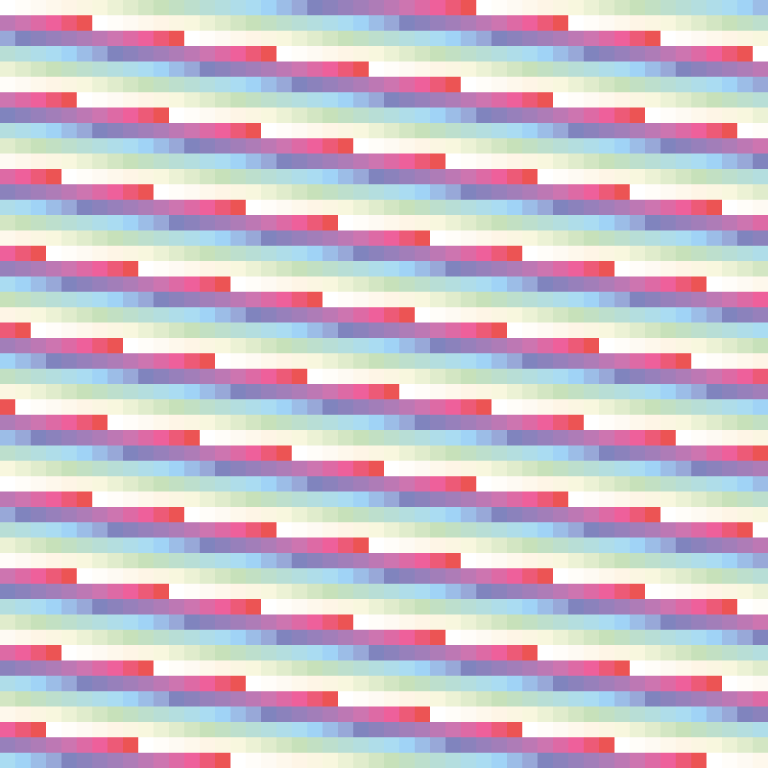
This pattern is drawn by a WebGL 1 fragment shader. Its source:

```glsl
precision highp float;
// Stepped pastel gradient: a 31-cell colour ramp on a 50 by 50 grid, sliding sideways on each row.

uniform vec2 u_resolution;

const float GRID_CELLS = 50.0;   // cells across and down
const float RAMP_CELLS = 31.0;   // cells in one colour ramp
const float ROW_SHIFT = 6.0;     // cells each row moves right of the row above
const int SAMPLES = 4;           // edge-smoothing samples per axis

// Ramp colours
const vec3 WHITE = vec3(1.0, 1.0, 1.0);
const vec3 PEACH = vec3(0.996, 0.961, 0.902);
const vec3 CREAM = vec3(0.973, 0.969, 0.871);
const vec3 GREEN = vec3(0.780, 0.882, 0.729);
const vec3 AQUA = vec3(0.667, 0.863, 0.949);
const vec3 SKY = vec3(0.627, 0.827, 0.965);
const vec3 PERIWINKLE = vec3(0.596, 0.659, 0.847);
const vec3 INDIGO = vec3(0.502, 0.518, 0.745);
const vec3 PURPLE = vec3(0.682, 0.486, 0.718);
const vec3 ORCHID = vec3(0.804, 0.459, 0.690);
const vec3 PINK = vec3(0.933, 0.376, 0.608);
const vec3 RED = vec3(0.925, 0.329, 0.329);

// Moves the colour towards the next stop between two ramp positions
vec3 blendStop(vec3 color, vec3 nextColor, float start, float end, float step_) {
  return mix(color, nextColor, clamp((step_ - start) / (end - start), 0.0, 1.0));
}

// Colour of one ramp cell, from white (0) to red (30)
vec3 rampColor(float k) {
  vec3 c = blendStop(WHITE, PEACH, 0.0, 4.0, k);
  c = blendStop(c, CREAM, 4.0, 6.0, k);
  c = blendStop(c, GREEN, 6.0, 10.0, k);
  c = blendStop(c, AQUA, 10.0, 16.0, k);
  c = blendStop(c, SKY, 16.0, 17.0, k);
  c = blendStop(c, PERIWINKLE, 17.0, 19.0, k);
  c = blendStop(c, INDIGO, 19.0, 20.0, k);
  c = blendStop(c, PURPLE, 20.0, 24.0, k);
  c = blendStop(c, ORCHID, 24.0, 26.0, k);
  c = blendStop(c, PINK, 26.0, 28.0, k);
  return blendStop(c, RED, 28.0, 30.0, k);
}

// Flat colour of the cell under a point; rows count down from the top
vec3 cellColor(vec2 uv) {
  float column = floor(uv.x * GRID_CELLS);
  float row = floor((1.0 - uv.y) * GRID_CELLS);
  float k = floor(mod(column - ROW_SHIFT * row + 0.5, RAMP_CELLS));
  return rampColor(k);
}

void main() {
  // Average over the pixel area to smooth the cell edges
  vec3 sum = vec3(0.0);
  for (int j = 0; j < SAMPLES; j++) {
    for (int i = 0; i < SAMPLES; i++) {
      vec2 offset = (vec2(float(i), float(j)) + 0.5) / float(SAMPLES) - 0.5;
      sum += cellColor((gl_FragCoord.xy + offset) / u_resolution);
    }
  }
  gl_FragColor = vec4(sum / float(SAMPLES * SAMPLES), 1.0);
}
```
